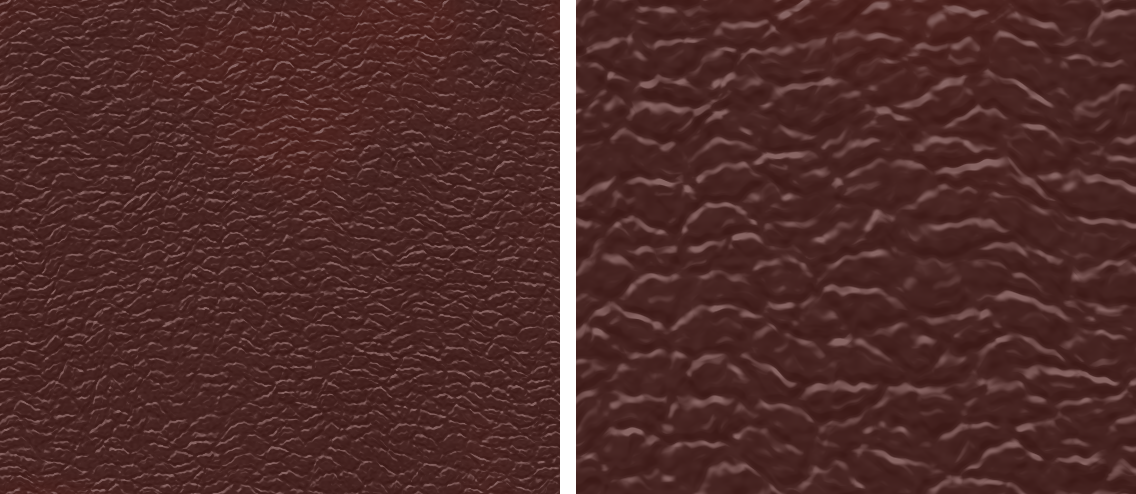
Left, the full canvas; right, a detail of the centre.
Reproduce this texture procedurally as a Shadertoy shader.

```glsl
const vec3 HIDE_DARK = vec3(0.236, 0.102, 0.092);
const vec3 HIDE_SHEEN = vec3(0.535, 0.395, 0.390);
const vec3 RED_TINT = vec3(0.030, -0.004, -0.010);

const vec2 PEBBLE_SCALE = vec2(21.0, 39.0);   // cells per canvas height
const vec2 GRAIN_SCALE = vec2(50.0, 82.0);
const vec2 CREASE_SCALE = vec2(5.0, 13.0);
const float CREASE_ANGLE = 0.85;
const float GRAIN_DEPTH = 0.50;
const float CREASE_DEPTH = 0.40;
const vec2 LIGHT_STEP = vec2(-0.0012, 0.0050);

const float BASE_LEVEL = 0.135;
const float SHEEN_LEVEL = 0.80;
const float SHADE_LEVEL = 0.09;
const float MOTTLE_LEVEL = 0.11;

vec2 hash22(vec2 p) {
    vec3 q = fract(vec3(p.xyx) * vec3(0.1031, 0.1030, 0.0973));
    q += dot(q, q.yzx + 33.33);
    return fract((q.xx + q.yz) * q.zy);
}

mat2 rotation(float a) {
    float c = cos(a), s = sin(a);
    return mat2(c, -s, s, c);
}

// Layered sines, each octave turned and bent by the one before
vec2 sineWarp(vec2 p) {
    vec2 sum = vec2(0.0);
    float gain = 0.5;
    for (int i = 0; i < 4; i++) {
        sum += gain * sin(p.yx + 1.7 * sum.yx + vec2(0.4, 2.1));
        p = rotation(1.1) * p * 1.83 + 3.7;
        gain *= 0.6;
    }
    return sum;
}

// Cellular noise: x = gap to the nearest border, y = random value of the cell
vec2 cells(vec2 p) {
    vec2 base = floor(p), f = p - base;
    float near = 8.0, second = 8.0, id = 0.0;
    for (int y = -1; y <= 1; y++) {
        for (int x = -1; x <= 1; x++) {
            vec2 o = vec2(x, y);
            vec2 r = hash22(base + o + 71.0);
            float d = length(o + 0.08 + 0.84 * r - f);
            if (d < near) {
                second = near;
                near = d;
                id = fract(r.x * 7.3 + r.y * 3.1);
            } else {
                second = min(second, d);
            }
        }
    }
    return vec2(second - near, id);
}

// Smooth value noise for the fine mottling
float mottle(vec2 p) {
    vec2 i = floor(p), f = fract(p);
    f = f * f * (3.0 - 2.0 * f);
    float low = mix(hash22(i).x, hash22(i + vec2(1, 0)).x, f.x);
    float high = mix(hash22(i + vec2(0, 1)).x, hash22(i + vec2(1, 1)).x, f.x);
    return mix(low, high, f.y);
}

// Relief of the hide: pebbles, finer grain and long slanted creases
float relief(vec2 p) {
    vec2 flow = p + 0.045 * sineWarp(p * 4.5);
    flow += 0.0065 * sineWarp(p * 70.0);
    vec2 pebble = cells(flow * PEBBLE_SCALE);
    vec2 grain = cells(flow * GRAIN_SCALE + 13.0);
    vec2 crease = cells(rotation(CREASE_ANGLE) * flow * CREASE_SCALE + 40.0);
    float h = smoothstep(0.0, 0.36, pebble.x) * (0.55 + 0.45 * pebble.y);
    h += GRAIN_DEPTH * smoothstep(0.0, 0.55, grain.x) * (0.25 + 0.75 * grain.y);
    h += CREASE_DEPTH * smoothstep(0.0, 0.09, crease.x) * crease.y;
    return h;
}

void mainImage(out vec4 fragColor, in vec2 fragCoord) {
    vec2 p = fragCoord / iResolution.y;

    // Light from above catches the upper rim of each pebble
    float slope = relief(p - 0.3 * LIGHT_STEP) - relief(p + 0.7 * LIGHT_STEP);
    float fine = mottle(p * vec2(150.0, 210.0));
    float patches = sineWarp(p * 5.0 + 9.0).x;
    float sheen = smoothstep(0.04, 1.0, slope) * (0.72 + 0.50 * fine);
    float shade = smoothstep(0.0, 0.7, -slope);

    float level = BASE_LEVEL + SHEEN_LEVEL * sheen - SHADE_LEVEL * shade;
    level += MOTTLE_LEVEL * (fine - 0.5) + 0.025 * patches;

    vec3 color = mix(HIDE_DARK, HIDE_SHEEN, clamp(level, 0.0, 1.0));
    color += RED_TINT * smoothstep(0.0, 0.8, patches) * (1.0 - sheen);
    fragColor = vec4(color, 1.0);
}
```
